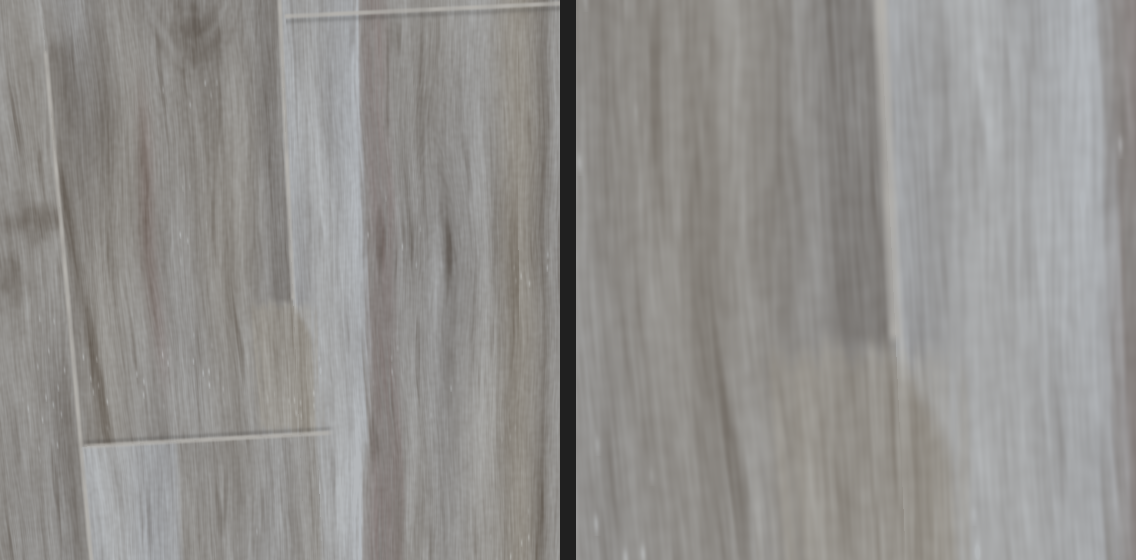
Left: the whole. Right: its middle third, enlarged.
Write a three.js fragment shader that draws this texture.

```glsl
// Weathered grey wood-look floor planks, slightly skewed, with pale worn joints.
varying vec2 vUv;

const vec3 DARK_WOOD = vec3(0.43, 0.41, 0.39);
const vec3 PALE_WOOD = vec3(0.68, 0.685, 0.685);
const vec3 WARM_TINT = vec3(0.014, 0.0, -0.026);
const vec3 ROSE_TINT = vec3(0.012, -0.006, -0.004);
const vec3 GROUT = vec3(0.71, 0.70, 0.68);
const float GROUT_HALF = 0.0036;
const float EDGE = 0.003;
const float BASE_TONE = 0.60;
const vec2 SEAM = vec2(0.073, 0.090);    // first seam: offset, slant
const vec2 PLANK = vec2(0.426, -0.044);  // width at top, change downward

vec2 hash2(vec2 p) {
  p = vec2(dot(p, vec2(127.1, 311.7)), dot(p, vec2(269.5, 183.3)));
  return fract(sin(p) * 43758.55);
}

float corner(vec2 i, vec2 f, vec2 o) {
  return dot(hash2(i + o) * 2.0 - 1.0, f - o);
}

float gradientNoise(vec2 p) {
  vec2 i = floor(p), f = fract(p), e = vec2(0.0, 1.0);
  vec2 u = f * f * f * (f * (f * 6.0 - 15.0) + 10.0);
  return mix(mix(corner(i, f, e.xx), corner(i, f, e.yx), u.x),
    mix(corner(i, f, e.xy), corner(i, f, e.yy), u.x), u.y);
}

float bell(float x, float centre, float width) {
  float d = (x - centre) / width;
  return exp(-d * d);
}

float band(float x, float a, float b, float soft) {
  return smoothstep(a - soft, a + soft, x) - smoothstep(b - soft, b + soft, x);
}

float jointLine(float d) {
  return 1.0 - smoothstep(GROUT_HALF - EDGE, GROUT_HALF + EDGE, abs(d));
}

// Nested arches of flat-sawn grain; bend sets direction and sharpness
float arches(vec2 q, vec2 centre, float bend, vec2 size) {
  float d = q.x - centre.x;
  float phase = q.y + bend * d * d + 0.05 * gradientNoise(q * vec2(9.0, 7.0));
  float lines = 0.5 + 0.9 * gradientNoise(vec2(phase * 42.0, d * 5.0));
  return lines * bell(d, 0.0, size.x) * bell(q.y, centre.y, size.y);
}

float knot(vec2 q, vec2 centre, vec2 size) {
  float r = length((q - centre) / size) + 1.1 * gradientNoise(q * vec2(30.0, 22.0));
  return exp(-r * r);
}

void main() {
  // Plank space: across counts planks from the first seam, y runs downward
  float x = vUv.x, y = 1.0 - vUv.y;
  float width = PLANK.x + PLANK.y * y;
  float across = (x - SEAM.x - SEAM.y * y) / width;
  float lowerCut = y - 0.806 + 0.056 * x;
  float upperCut = y - 0.053 + 0.047 * x;

  // Which plank this point lies on
  float left = 1.0 - smoothstep(-0.01, 0.01, across);
  float rightEdge = 1.0 + 0.08 * smoothstep(0.53, 0.62, y);
  float right = smoothstep(rightEdge - 0.02, rightEdge + 0.02, across);
  float middle = (1.0 - left) * (1.0 - right);
  float lower = smoothstep(-EDGE, EDGE, lowerCut) * middle;
  float upper = middle - lower;

  // Layered long grain with sparse dark pores
  vec2 g = vec2(across + 0.05 * gradientNoise(vec2(across * 4.0, y * 3.0)), y);
  vec2 s = g + vec2(3.7, 5.3) * (floor(across) + 3.0 * step(0.5, lower));
  float fine = gradientNoise(s * vec2(60.0, 7.0));
  float fibre = gradientNoise(s * vec2(115.0, 26.0));
  float pores = smoothstep(0.18, 0.5, gradientNoise(s * vec2(30.0, 5.5) + 4.0));
  float tone = BASE_TONE + 0.26 * gradientNoise(s * vec2(5.0, 2.2))
    + 0.36 * gradientNoise(s * vec2(16.0, 3.0)) + 0.23 * fine + 0.20 * fibre
    - 0.28 * pores + 0.10 * gradientNoise(vUv * 100.0);

  // Left plank: knots and a dark lower edge
  tone -= left * (0.04 + 0.45 * knot(vec2(x, y), vec2(0.07, 0.395), vec2(0.05, 0.03))
    + 0.4 * knot(vec2(x, y), vec2(0.01, 0.51), vec2(0.025, 0.04))
    + 0.25 * bell(g.x, -0.06, 0.06) * band(y, 0.68, 1.1, 0.08));

  // Upper middle plank: arches, diagonal shadow, brown streak, worn patch
  float brown = bell(g.x, 0.385, 0.035) * band(y, 0.18, 0.66, 0.1);
  float diagonal = bell(across, 0.02 + 0.24 * (y - 0.326), 0.024) * band(y, 0.28, 0.8, 0.08);
  float patchArea = band(across + 0.06 * fine, 0.82, 1.08, 0.04) * band(y + 0.02 * fine, 0.545, 0.77, 0.012);
  tone -= upper * (0.06 + 0.32 * brown + 0.40 * diagonal
    + 0.36 * arches(g, vec2(0.63, 0.03), 3.6, vec2(0.24, 0.16))
    + 0.30 * knot(g, vec2(0.63, 0.05), vec2(0.10, 0.05))
    + 0.13 * band(g.x, 0.02, 0.25, 0.05) * (1.0 - smoothstep(0.4, 0.7, y))
    + 0.25 * band(across, 0.90, 1.02, 0.025) * (1.0 - smoothstep(0.53, 0.545, y)));
  tone += 0.08 * patchArea;

  // Lower middle plank: pale sapwood
  float sap = lower * band(g.x, -0.1, 0.42, 0.02);
  tone += 0.26 * sap - 0.12 * lower * band(g.x, 0.43, 0.72, 0.03);

  // Right plank: pale strip, heartwood, arches and tan streaks
  float paleEnd = 1.325 - 0.06 * smoothstep(0.6, 1.0, y) + 0.03 * fine;
  float pale = right * band(across, 0.9, paleEnd, 0.025);
  float heart = right * band(g.x, paleEnd + 0.01, 1.45, 0.03) * (0.8 + 1.2 * fine);
  float tanStreak = right * bell(g.x, 2.0, 0.09);
  tone += 0.24 * pale - 0.28 * heart - 0.13 * tanStreak
    + right * (0.13 * bell(across, paleEnd - 0.03, 0.025) + 0.15 * bell(g.x, 1.83, 0.06)
    - 0.36 * bell(g.x, 2.11, 0.035) - 0.25 * arches(g, vec2(1.64, 0.28), -18.0, vec2(0.11, 0.2))
    - 0.28 * bell(g.x, 1.69, 0.025) * band(y, 0.35, 0.72, 0.08));

  // Smudged pale corner and sparse white scuffs
  tone += 0.18 * band(x, 0.055, 0.15, 0.02) * (1.0 - smoothstep(0.06, 0.10, y + 0.3 * (x - 0.1)));
  vec2 cell = vec2(across * 34.0, y * 42.0);
  cell.y += 9.0 * hash2(vec2(floor(cell.x), 3.0)).x;
  vec2 seed = hash2(floor(cell) + 7.0), speck = fract(cell) - 0.3 - 0.4 * seed.yx;
  float cluster = smoothstep(0.05, 0.3, gradientNoise(vUv * 5.0 + 2.0));
  tone += 0.4 * step(0.88, seed.x) * cluster * exp(-dot(speck * speck, vec2(50.0, 16.0)));

  vec3 colour = mix(DARK_WOOD, PALE_WOOD, clamp(tone, -0.15, 1.12));
  float warmth = 0.1 + 0.8 * gradientNoise(g * vec2(4.0, 1.2) + 9.0) + 0.7 * (patchArea + tanStreak);
  colour += WARM_TINT * (warmth - 0.5 * (pale + sap)) + ROSE_TINT * (heart + upper * brown);

  // Worn joints
  float a = jointLine(across * width) * smoothstep(0.085, 0.10, y);
  float b = jointLine((across - 1.0) * width) * (1.0 - smoothstep(0.53, 0.54, y));
  float c = jointLine(lowerCut) * band(x, 0.15, 0.59, 0.006);
  float d = jointLine(upperCut) * smoothstep(0.505, 0.512, x);
  float shade = bell(upperCut, 0.009, 0.005) * step(0.51, x) + bell(lowerCut, -0.008, 0.004) * band(x, 0.15, 0.59, 0.01);
  float wear = 0.75 + 0.5 * gradientNoise(vUv * 28.0);
  colour = mix(colour * (1.0 - 0.12 * shade), GROUT, max(max(a, b), max(c, d)) * wear);

  gl_FragColor = vec4(colour, 1.0);
}
```
